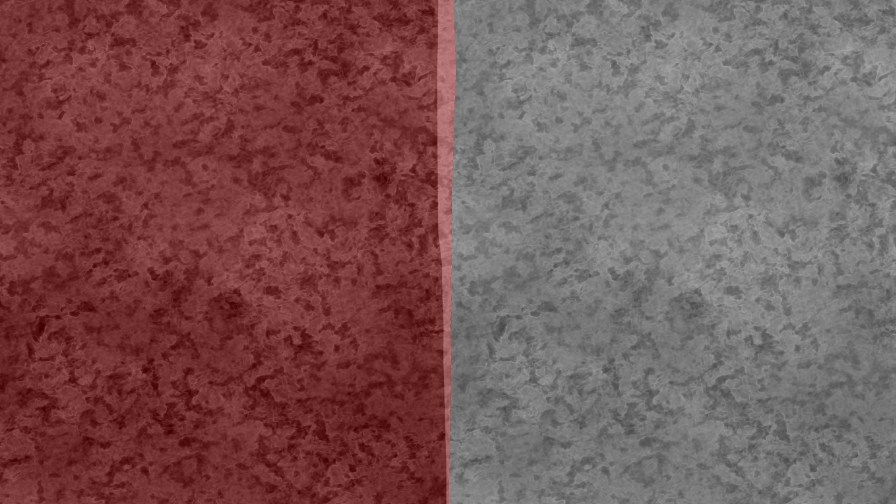
Write a Shadertoy shader that draws this texture.

```glsl
// Rough pitted stone in two panels: red on the left, grey on the right, with a
// thin pink strip tapering downward between them. Both panels share one relief,
// built from warped noise: broken crests at two sizes and small dark hollows.
#define PANEL_SHIFT 0.914
#define BASE_TONE 0.468
#define GRAIN_SCALE 62.0
#define CREST_GAIN 0.15
#define PIT_GAIN 0.075
#define CLOUD_GAIN 0.13
#define FINE_GAIN 0.09
#define RED_OFFSET vec3(-0.016, -0.275, -0.272)
#define PINK_OFFSET vec3(0.20, -0.05, -0.045)
#define GREY_CONTRAST 0.9
#define GREY_LIFT 0.010

float hash(vec2 p) {
    vec3 q = fract(vec3(p.xyx) * 0.1031);
    q += dot(q, q.yzx + 33.33);
    return fract((q.x + q.y) * q.z);
}

float noise(vec2 p) {
    vec2 i = floor(p), f = fract(p);
    f = f * f * (3.0 - 2.0 * f);
    return mix(mix(hash(i), hash(i + vec2(1, 0)), f.x),
               mix(hash(i + vec2(0, 1)), hash(i + vec2(1, 1)), f.x), f.y);
}

float fbm(vec2 p) {
    float sum = 0.0, amp = 0.5;
    for (int i = 0; i < 3; i++) {
        sum += amp * noise(p);
        p = mat2(1.6, 1.2, -1.2, 1.6) * p + 17.3;
        amp *= 0.5;
    }
    return sum / 0.875;
}

float ridge(float n) {
    return pow(1.0 - abs(2.0 * n - 1.0), 4.0);
}

// Broad pale and dark patches: centre, radius, strength.
float patches(vec2 p) {
    const vec4 spots[9] = vec4[9](
        vec4(0.41, 0.81, 0.12, 0.040), vec4(0.69, 0.73, 0.13, 0.040),
        vec4(0.06, 0.55, 0.10, 0.040), vec4(0.45, 0.51, 0.11, 0.025),
        vec4(0.76, 0.65, 0.024, -0.09), vec4(0.46, 0.38, 0.028, -0.09),
        vec4(0.33, 0.23, 0.09, -0.035), vec4(0.33, 0.43, 0.045, -0.045),
        vec4(0.67, 0.22, 0.12, -0.025));
    vec2 q = p + 0.05 * (vec2(noise(p * 24.0), noise(p * 24.0 + 40.0)) - 0.5);
    float sum = 0.0;
    for (int i = 0; i < 9; i++) {
        vec2 d = (q - spots[i].xy) / spots[i].z;
        sum += spots[i].w * exp(-dot(d, d));
    }
    return sum;
}

float stoneTone(vec2 p) {
    vec2 warp = vec2(fbm(p * 22.0 + 3.0), fbm(p * 22.0 + 61.0)) - 0.5;
    vec2 q = p + 0.020 * warp;
    q = vec2(q.x * 0.9 + q.y * 0.25, q.y * 1.1 - q.x * 0.3) * GRAIN_SCALE;
    float relief = fbm(q);
    float grit = noise(q * 1.9 + 53.0) * 0.7 + noise(q * 3.7 + 11.0) * 0.3;
    float rough = smoothstep(0.3, 0.65, fbm(p * 9.0 + 90.0));

    // Crests at two sizes fade out irregularly; the hollows have soft walls.
    float broken = smoothstep(0.25, 0.8, noise(q * 0.8 + 31.0));
    float crest = (0.6 * ridge(relief) * broken + 0.4 * ridge(grit) * (1.0 - 0.6 * broken))
        * mix(0.55, 1.25, rough);
    float pit = 0.6 * smoothstep(0.50, 0.30, relief) + 0.4 * smoothstep(0.42, 0.2, grit);
    pit *= mix(0.65, 1.15, rough);

    float cloud = fbm(p * vec2(6.0, 8.0) + 8.0) - 0.5;
    float fine = 0.5 * noise(p * 150.0) + 0.5 * noise(p * 260.0 + 9.0) - 0.5;
    float light = 0.035 * smoothstep(0.15, 0.65, p.y) - 0.022;
    return BASE_TONE + light + patches(p) + CLOUD_GAIN * cloud
        + CREST_GAIN * (crest - 0.25) - PIT_GAIN * (pit - 0.25)
        + 0.14 * (relief - 0.5) + FINE_GAIN * fine;
}

void mainImage(out vec4 fragColor, in vec2 fragCoord) {
    vec2 uv = fragCoord / iResolution.xy;
    vec2 p = fragCoord / iResolution.y;
    float soft = 0.75 / iResolution.x;

    // Slightly wavering borders of the strip.
    float waver = 0.0012 * (noise(vec2(uv.y * 14.0, 5.0)) - 0.5);
    float stripLeft = 0.4985 - 0.005 * smoothstep(0.0, 0.5, uv.y)
        - 0.0050 * smoothstep(0.46, 0.56, uv.y) + waver;
    float stripRight = mix(0.5012, 0.5068, uv.y)
        + 0.002 * exp(-pow((uv.y - 0.86) / 0.1, 2.0)) - waver;

    // The right panel repeats the relief of the left one.
    vec2 local = p - vec2(PANEL_SHIFT * step(stripRight, uv.x), 0.0);
    float tone = stoneTone(local);

    vec3 red = tone + RED_OFFSET;
    vec3 pink = mix(vec3(BASE_TONE), vec3(tone), 0.7) + PINK_OFFSET;
    vec3 grey = vec3(mix(BASE_TONE, tone, GREY_CONTRAST) + GREY_LIFT);
    vec3 color = mix(red, pink, smoothstep(-soft, soft, uv.x - stripLeft));
    color = mix(color, grey, smoothstep(-soft, soft, uv.x - stripRight));
    fragColor = vec4(clamp(color, 0.0, 1.0), 1.0);
}
```
